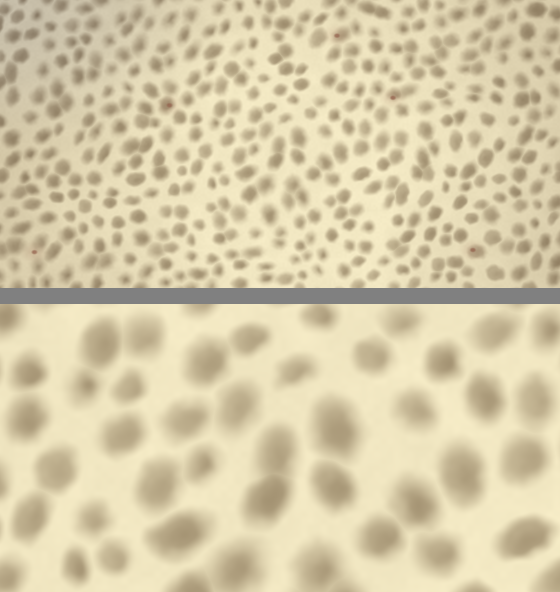
Top, the full canvas; bottom, a detail of the centre.
A WebGL 1 fragment shader for this texture:

```glsl
precision highp float;
// Cream porous surface: soft, irregular pits under a warm, uneven light.

uniform vec2 u_resolution;

const float PORE_SPACING = 0.074;  // in canvas heights
const float ROW_RATIO = 0.866;     // row height of a hexagonal layout
const vec3 CREAM = vec3(0.955, 0.915, 0.768);
const vec3 SHADE = vec3(0.835, 0.785, 0.655);
const vec3 COOL_GREY = vec3(0.765, 0.735, 0.665);
const vec3 PIT_TINT = vec3(0.705, 0.665, 0.625);
const vec3 RUST = vec3(0.58, 0.38, 0.30);

float hash(vec2 p) {
  vec3 q = fract(vec3(p.xyx) * 0.1031);
  q += dot(q, q.yzx + 33.33);
  return fract((q.x + q.y) * q.z);
}

vec2 hash2(vec2 p) {
  return vec2(hash(p + 17.3), hash(p + 61.7));
}

float valueNoise(vec2 p) {
  vec2 cell = floor(p);
  vec2 f = fract(p);
  f = f * f * (3.0 - 2.0 * f);
  float low = mix(hash(cell), hash(cell + vec2(1.0, 0.0)), f.x);
  float high = mix(hash(cell + vec2(0.0, 1.0)), hash(cell + vec2(1.0, 1.0)), f.x);
  return mix(low, high, f.y);
}

vec2 rotate(vec2 p, float angle) {
  float c = cos(angle);
  float s = sin(angle);
  return vec2(c * p.x + s * p.y, c * p.y - s * p.x);
}

// Depth of one pit; the darkest part sits toward the lower right.
float pit(vec2 offset, vec2 id, float blur) {
  float radius = mix(0.23, 0.37, hash(id + 5.1));
  float stretch = mix(1.0, 1.35, pow(hash(id + 9.4), 2.0));
  float angle = 0.6 + 1.6 * (hash(id + 13.8) - 0.5);
  vec2 q = rotate(offset, angle) / vec2(stretch, 1.0 / sqrt(stretch));
  float d = length(q) - radius;
  float softness = blur * mix(0.75, 1.3, hash(id + 21.6));
  float bowl = 1.0 - smoothstep(-softness, softness, d);
  float core = 1.0 - smoothstep(0.0, radius, length(q - rotate(vec2(0.06, -0.05), angle)));
  return (0.78 * bowl + 0.28 * core * bowl) * mix(0.72, 1.08, hash(id + 31.2));
}

// Jittered hexagonal layout; neighbouring pits merge without double darkening.
float poreField(vec2 p, float blur) {
  vec2 g = p / vec2(PORE_SPACING, PORE_SPACING * ROW_RATIO);
  float row = floor(g.y);
  float open = 1.0;
  float deepest = 0.0;
  for (int j = -1; j <= 1; j++) {
    float y = row + float(j);
    float stagger = 0.5 * mod(y, 2.0);
    float column = floor(g.x - stagger);
    for (int i = -1; i <= 1; i++) {
      vec2 id = vec2(column + float(i), y);
      vec2 jitter = 0.52 * (hash2(id) - 0.5);
      vec2 center = id + 0.5 + jitter + vec2(stagger, 0.0);
      float depth = pit((g - center) * vec2(1.0, ROW_RATIO), id, blur);
      deepest = max(deepest, depth);
      open *= 1.0 - min(depth, 0.98);
    }
  }
  return mix(deepest, 1.0 - open, 0.3);
}

// Broad lighting: bright lower centre, dim sides, cool upper left corner.
vec3 surfaceLight(vec2 uv, vec2 p) {
  float dim = smoothstep(0.18, 0.85, length((uv - vec2(0.53, 0.40)) * vec2(1.35, 0.75)));
  dim += 0.22 * (valueNoise(p * 4.0) - 0.5);
  vec3 light = mix(CREAM, SHADE, clamp(dim, 0.0, 1.0));
  float corner = 1.0 - smoothstep(0.0, 0.55, length((uv - vec2(0.0, 1.0)) * vec2(1.2, 0.9)));
  return mix(light, COOL_GREY, 0.8 * corner);
}

// Rare rusty flecks with a faint halo.
float flecks(vec2 p) {
  vec2 g = p * 4.0;
  vec2 id = floor(g);
  vec2 center = 0.3 + 0.4 * hash2(id + 80.0);
  float d = length((fract(g) - center) * vec2(1.0, 1.3));
  float present = step(0.86, hash(id + 43.0));
  float spot = 1.0 - smoothstep(0.015, 0.055, d);
  float halo = 1.0 - smoothstep(0.0, 0.24, d);
  return present * (0.6 * spot + 0.18 * halo);
}

void main() {
  vec2 uv = gl_FragCoord.xy / u_resolution;
  vec2 p = gl_FragCoord.xy / u_resolution.y;

  // Slow warp makes the rows wander; fine warp roughens the rims.
  vec2 slow = vec2(valueNoise(p * 5.0), valueNoise(p * 5.0 + 40.0)) - 0.5;
  vec2 fine = vec2(valueNoise(p * 60.0), valueNoise(p * 60.0 + 90.0)) - 0.5;
  float blur = mix(0.12, 0.24, valueNoise(p * 3.0 + 12.0));
  float depth = poreField(rotate(p, 0.22) + 4.0 + 0.05 * slow + 0.006 * fine, blur);

  vec3 color = surfaceLight(uv, p);
  color *= mix(vec3(1.0), PIT_TINT, depth);
  color = mix(color, RUST, flecks(p));
  color += 0.014 * (valueNoise(p * 130.0) - 0.5) + 0.025 * (valueNoise(p * 22.0) - 0.5);
  gl_FragColor = vec4(clamp(color, 0.0, 1.0), 1.0);
}
```
